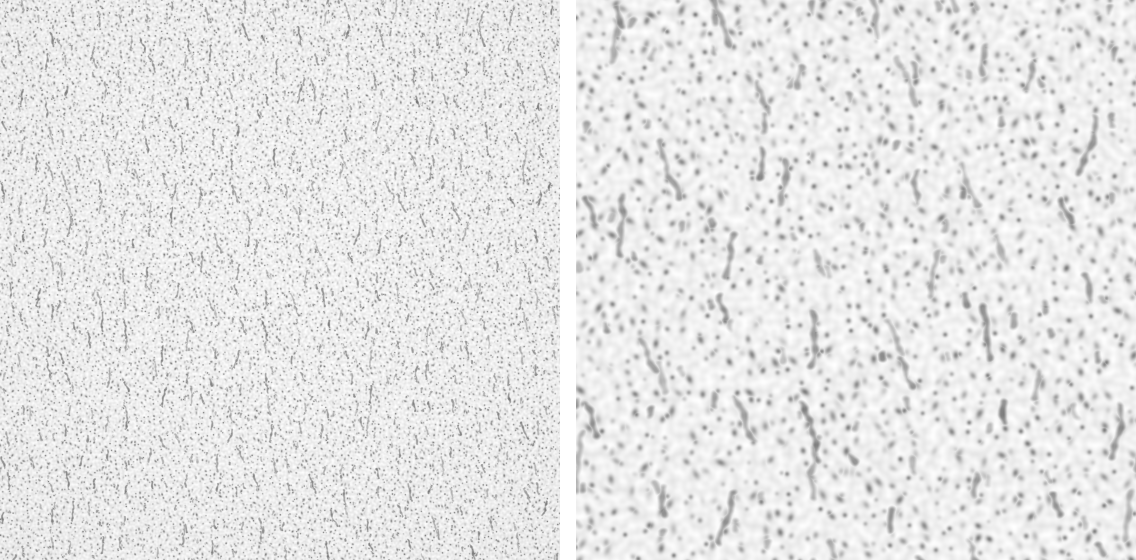
Left: the whole. Right: its middle third, enlarged.
Write a WebGL 1 fragment shader that draws this texture.

```glsl
precision highp float;
uniform vec2 u_resolution;

#define BOARD_TONE 0.949
#define EDGE_FALLOFF 0.045
#define GRAIN_SCALE 187.0
#define GRAIN_CONTRAST 0.085
#define DOT_CELLS 114.0
#define DOT_RADIUS 0.00165
#define DOT_SHARE 0.92
#define CRACK_CELLS 20.0
#define FLECK_CELLS 25.0
#define CRACK_WIDTH 0.0016
#define CRACK_SOFTNESS 0.0015
#define CRACK_WIGGLE 0.0028

vec3 hash3(vec2 p) {
  vec3 q = fract(vec3(p.xyx) * vec3(0.1031, 0.1030, 0.0973));
  q += dot(q, q.yxz + 33.33);
  return fract((q.xxy + q.yzz) * q.zyx);
}

vec2 gradientAt(vec2 cell) {
  float angle = 6.2832 * hash3(cell + 71.0).x;
  return vec2(cos(angle), sin(angle));
}

float gradientNoise(vec2 p) {
  vec2 i = floor(p);
  vec2 f = p - i;
  vec2 u = f * f * f * (f * (f * 6.0 - 15.0) + 10.0);
  vec2 e = vec2(1.0, 0.0);
  float low = mix(dot(gradientAt(i), f), dot(gradientAt(i + e), f - e), u.x);
  float high = mix(dot(gradientAt(i + e.yx), f - e.yx),
                   dot(gradientAt(i + 1.0), f - 1.0), u.x);
  return mix(low, high, u.y);
}

// Small soft pinholes, some of them slightly stretched
float pinholes(vec2 p, float pixel) {
  vec2 home = floor(p * DOT_CELLS);
  float ink = 0.0;
  for (int y = -1; y <= 1; y++) {
    for (int x = -1; x <= 1; x++) {
      vec2 cell = home + vec2(float(x), float(y));
      vec3 place = hash3(cell + 5.0);
      vec3 look = hash3(cell + 313.0);
      vec2 d = p - (cell + place.xy) / DOT_CELLS;
      float lean = (look.x - 0.6) * 2.0;
      d = mat2(cos(lean), sin(lean), -sin(lean), cos(lean)) * d;
      d.y /= 1.0 + 0.7 * look.y * look.y;
      float radius = max(DOT_RADIUS * mix(0.85, 1.15, look.y), 0.6 * pixel);
      float depth = mix(0.10, 0.42, look.z) * step(place.z, DOT_SHARE);
      ink = max(ink, depth * exp(-dot(d, d) / (radius * radius)));
    }
  }
  return ink;
}

// Upright, crooked strokes with a half length drawn from a range
float cracks(vec2 p, float cells, vec2 lengths, float seed, float pixel) {
  vec2 home = floor(p * cells);
  float soft = max(CRACK_SOFTNESS, 0.6 * pixel);
  float ink = 0.0;
  for (int y = -1; y <= 1; y++) {
    for (int x = -1; x <= 1; x++) {
      vec2 cell = home + vec2(float(x), float(y));
      vec3 place = hash3(cell + seed);
      vec3 look = hash3(cell + seed + 157.0);
      vec2 d = p - (cell + 0.08 + 0.84 * place.xy) / cells;
      float angle = mix(-0.45, 0.30, look.x);
      vec2 axis = vec2(sin(angle), cos(angle));
      float along = dot(d, axis);
      float across = dot(d, vec2(axis.y, -axis.x));
      float halfLength = mix(lengths.x, lengths.y, look.y * look.y);

      // Bend, wander and uneven thickness along the stroke
      float id = 40.0 * place.z + 3.37;
      across += (look.z - 0.5) * 14.0 * along * along;
      across += CRACK_WIGGLE * gradientNoise(vec2(along * 110.0, id));
      float uneven = gradientNoise(vec2(along * 180.0 + 9.0, id + 60.0));
      float width = CRACK_WIDTH * (1.0 + 0.8 * uneven);
      float dist = length(vec2(across, max(abs(along) - halfLength, 0.0)));
      float cover = 1.0 - smoothstep(width - soft, width + soft, dist);
      float depth = mix(0.20, 0.37, place.z) * (1.0 + 0.5 * uneven);
      ink = max(ink, cover * depth);
    }
  }
  return ink;
}

void main() {
  float pixel = 1.0 / u_resolution.y;
  vec2 p = gl_FragCoord.xy * pixel;

  // Pale board, a little darker towards the corners
  vec2 offCentre = gl_FragCoord.xy / u_resolution - vec2(0.5, 0.55);
  float tone = BOARD_TONE - EDGE_FALLOFF * dot(offCentre, offCentre);
  tone += GRAIN_CONTRAST * gradientNoise(p * GRAIN_SCALE + 0.37);
  tone += 0.008 * gradientNoise(p * 23.0 + 4.6);

  // Long cracks, short flecks and pinholes
  float ink = cracks(p, CRACK_CELLS, vec2(0.006, 0.018), 19.0, pixel);
  ink = max(ink, 0.85 * cracks(p, FLECK_CELLS, vec2(0.001, 0.005), 631.0, pixel));
  ink = max(ink, pinholes(p, pixel));

  gl_FragColor = vec4(vec3(clamp(tone - ink, 0.0, 1.0)), 1.0);
}
```
